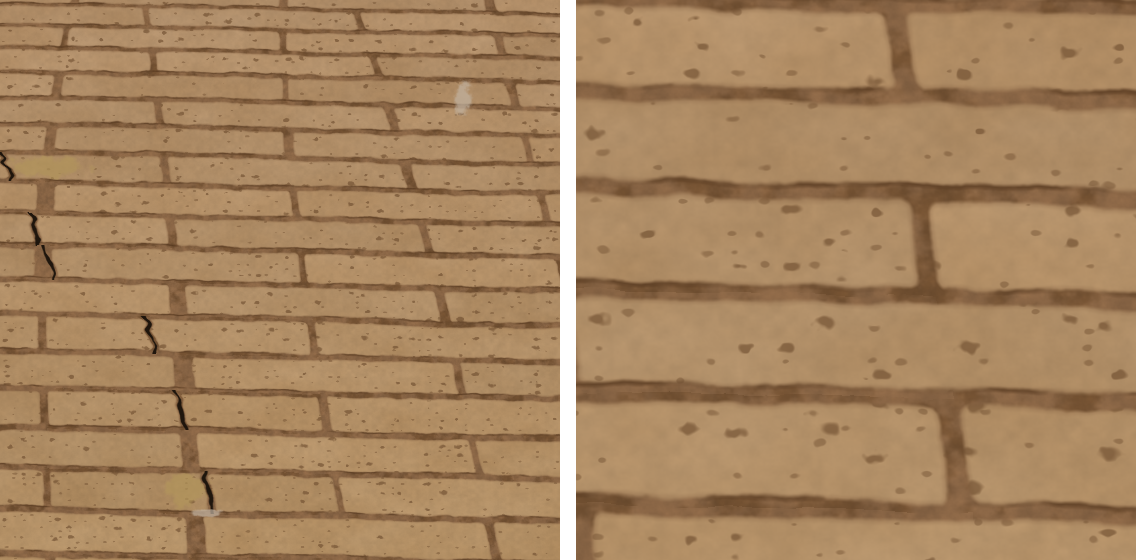
Left, the full canvas; right, a detail of the centre.
Write a three.js fragment shader that draws this texture.

```glsl
#define TILT 0.022
#define ROW_TOP 0.0372
#define ROW_GROWTH 0.00121
#define BED_WIDTH 0.0062
#define HEAD_WIDTH 0.013
#define CORNER 0.006
#define SOFT 0.0016
#define BRICK_TAN vec3(0.675, 0.535, 0.385)
#define BRICK_PALE vec3(0.715, 0.582, 0.440)
#define MORTAR vec3(0.535, 0.395, 0.270)
#define MORTAR_DARK vec3(0.440, 0.310, 0.190)
#define SHADOW vec3(0.310, 0.195, 0.100)

varying vec2 vUv;

float hash(vec2 p) {
  return fract(sin(dot(p, vec2(127.1, 311.7))) * 43758.5453);
}

float noise(vec2 p) {
  vec2 i = floor(p), f = fract(p);
  f = f * f * (3.0 - 2.0 * f);
  return mix(mix(hash(i), hash(i + vec2(1.0, 0.0)), f.x),
             mix(hash(i + vec2(0.0, 1.0)), hash(i + 1.0), f.x), f.y);
}

float fbm(vec2 p) {
  float sum = 0.0, amp = 0.5;
  for (int i = 0; i < 4; i++) {
    sum += amp * noise(p);
    p = p * 2.1 + 17.3;
    amp *= 0.5;
  }
  return sum / 0.9375;
}

float below(float edge, float d) {
  return 1.0 - smoothstep(edge - SOFT, edge + SOFT, d);
}

float blotch(vec2 p, vec2 center, vec2 size) {
  float ragged = 1.2 * (fbm(p * 60.0) - 0.5);
  return 1.0 - smoothstep(0.5, 1.0, length((p - center) / size) + ragged);
}

// Scattered flat pits, one candidate per grid cell
float pits(vec2 p, vec2 grid, float density) {
  vec2 g = p * grid, cell = floor(g);
  vec2 center = 0.3 + 0.4 * vec2(hash(cell + 3.1), hash(cell + 8.7));
  float radius = 0.10 + 0.15 * hash(cell + 5.3);
  float d = length(fract(g) - center) + 0.2 * (noise(p * 260.0) - 0.5);
  return step(hash(cell), density) * (1.0 - smoothstep(radius * 0.5, radius + 0.05, d));
}

void main() {
  vec2 p = vec2(vUv.x, 1.0 - vUv.y);
  vec2 q = p + 0.006 * (vec2(fbm(p * 38.0), fbm(p * 38.0 + 50.0)) - 0.5);
  q.y += 0.005 * (noise(p * vec2(5.0, 14.0)) - 0.5);

  // Courses grow taller down the canvas
  float depth = q.y - 0.004 - TILT * q.x;
  float k = (sqrt(ROW_TOP * ROW_TOP + 4.0 * ROW_GROWTH * depth) - ROW_TOP) / (2.0 * ROW_GROWTH);
  float row = floor(k), odd = mod(row, 2.0);
  float height = ROW_TOP + 2.0 * ROW_GROWTH * k;
  float v = (k - row - 0.5) * height;
  float lean = k - 0.5;

  // Staggered head joints
  float period = 0.379 + 0.0094 * lean;
  float start = mix(0.262 + 0.0055 * lean, 0.505 + 0.00044 * lean * lean, odd);
  float t = (q.x - start) / period;
  float joint = floor(t + 0.5);
  float jointX = start + joint * period;

  // Stepped crack, splitting some bricks and widening joints close to it
  float crackX = 0.011 + 0.026 * (row - 6.0) + 0.13 * step(10.0, row);
  float widen = 1.0 - smoothstep(0.06, 0.12, abs(jointX - crackX));
  float headWidth = HEAD_WIDTH * (0.75 + 0.6 * hash(vec2(joint, row))) + 0.018 * widen;
  float cracked = step(6.0, row) * step(row, 15.0) * step(0.5, abs(row - 7.0))
                * max(odd, step(row, 9.0));
  float crackLine = crackX + 0.02 * (k - row - 0.5) + 0.012 * (noise(vec2(k * 5.0, row)) - 0.5);
  float crackDist = abs(q.x - crackLine) + 1.0 - cracked;

  // Rounded brick shape, positive inside
  float bed = BED_WIDTH + 0.0003 * k + 0.003 * (noise(p * vec2(22.0, 9.0)) - 0.5);
  float headDist = min(abs(q.x - jointX) - 0.5 * headWidth, crackDist - 0.006);
  vec2 inset = vec2(headDist, 0.5 * height - abs(v) - 0.5 * bed);
  float inside = CORNER - length(max(CORNER - inset, 0.0));
  float brickMask = 1.0 - below(0.0, inside);

  // Brick face: tone per brick, mottling, grain and pits
  vec2 id = vec2(floor(t) + 0.37 * cracked * step(crackLine, q.x), row);
  float tone = hash(id + 2.0);
  float mottle = fbm(p * vec2(14.0, 24.0));
  float grain = fbm(p * 130.0) - 0.5;
  vec3 brick = mix(BRICK_TAN, BRICK_PALE, clamp(0.45 * tone + 1.3 * mottle - 0.42, 0.0, 1.0));
  brick *= 0.975 + 0.04 * hash(id + 9.0) + 0.09 * grain;
  brick = mix(brick, brick * vec3(1.0, 1.0, 0.95), p.y);
  brick = mix(brick, MORTAR, 0.35 * (1.0 - smoothstep(0.0, 0.004, inside)));
  float pitting = pits(p, vec2(36.0, 62.0), 0.10 + 0.16 * tone)
                + 0.7 * pits(p + 0.37, vec2(62.0, 105.0), 0.16);
  brick = mix(brick, MORTAR_DARK, 0.65 * min(pitting, 1.0));

  // Yellowed stains
  float stain = max(blotch(p, vec2(0.08, 0.298), vec2(0.075, 0.025)),
                    blotch(p, vec2(0.335, 0.875), vec2(0.045, 0.034)));
  brick = mix(brick, vec3(0.70, 0.59, 0.35), 0.6 * stain);

  // Mortar with a broken shadow under each course
  vec3 mortar = mix(MORTAR_DARK, MORTAR, smoothstep(0.25, 0.6, fbm(p * 55.0) + 0.15 * widen));
  mortar *= 1.0 + 0.25 * grain;
  vec3 color = mix(mortar, brick, brickMask);
  float lip = abs(v - 0.5 * height + 0.5 * bed);
  float broken = smoothstep(0.35, 0.7, fbm(p * vec2(30.0, 20.0) + 7.0));
  color = mix(color, SHADOW, 0.7 * broken * below(0.0012, lip));

  // Open crack and pale chips
  float gap = 0.0012 + 0.0035 * noise(vec2(k * 6.0, 4.0));
  color = mix(color, vec3(0.10, 0.07, 0.04), 0.95 * below(gap, crackDist));
  float chip = max(blotch(p, vec2(0.828, 0.174), vec2(0.020, 0.034)),
                   blotch(p, vec2(0.370, 0.916), vec2(0.032, 0.008)));
  color = mix(color, vec3(0.76, 0.70, 0.63), 0.7 * chip);

  gl_FragColor = vec4(color, 1.0);
}
```
